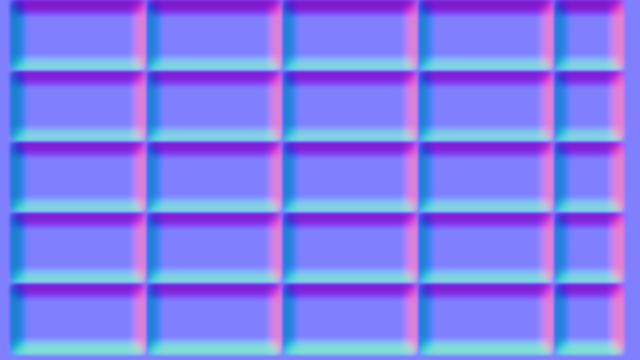
Give the GLSL for this texture map, as a WebGL 1 fragment shader.

```glsl
precision mediump float;
// Tangent-space normal map of soft bevelled panels, five columns (the last cut in half) by five rows.

uniform vec2 u_resolution;

// Slope of one bevel at signed distance d inward from the seam centre.
float bevel(float d) {
  return smoothstep(-0.009, 0.009, d) * (1.0 - smoothstep(0.012, 0.054, d));
}

// Returns (signed slope, panel coverage) along one axis.
// strength holds the bevel slope at the low and the high side of a panel.
vec2 panelAxis(float x, float first, float last, float pitch, vec2 strength) {
  float index = clamp(floor((x - first) / pitch), 0.0, 4.0);
  float low = first + index * pitch;
  float high = min(low + pitch, last);
  float fromLow = x - low;
  float fromHigh = high - x;

  // Inner seams meet the neighbour's bevel; outer rims are steeper.
  float innerLow = step(0.5, index);
  float innerHigh = 1.0 - step(3.5, index);
  vec2 rim = mix(vec2(1.25, 1.2), vec2(1.0), vec2(innerLow, innerHigh));

  float slope = strength.y * rim.y * bevel(fromHigh)
              - strength.x * rim.x * bevel(fromLow);
  slope += innerLow * strength.y * bevel(-fromLow);
  slope -= innerHigh * strength.x * bevel(-fromHigh);

  float coverage = smoothstep(-0.012, 0.030, min(fromLow, fromHigh));
  return vec2(slope, coverage);
}

void main() {
  vec2 p = gl_FragCoord.xy / u_resolution.y;

  vec2 across = panelAxis(p.x, 0.029, 1.732, 0.3773, vec2(1.02, 1.05));
  vec2 down = panelAxis(p.y, 0.016, 1.0, 0.1968, vec2(0.88, 1.12));

  // Each bevel fades out where it runs into a corner.
  vec2 slope = vec2(across.x * down.y, -down.x * across.y);
  vec3 normal = normalize(vec3(slope, 1.0));
  vec3 color = normal * 0.5 + 0.5;

  // Seams are slightly dulled between panels.
  float inside = smoothstep(-0.004, 0.2, across.y * down.y);
  float panelArea = step(0.029, p.x) * step(p.x, 1.732) * step(0.016, p.y);
  color.b -= 0.05 * (1.0 - inside) * panelArea;

  gl_FragColor = vec4(color, 1.0);
}
```
